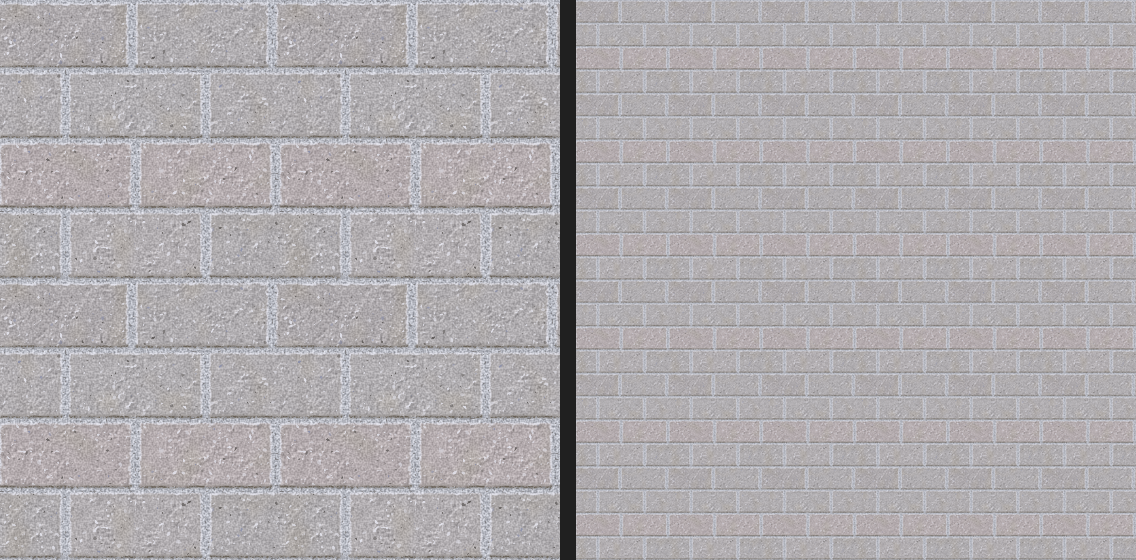
Left: one tile. Right: repeated 3 by 3.
Write a WebGL 2 fragment shader that draws this texture.

```glsl
#version 300 es
precision highp float;
// Weathered grey brick wall in running bond with pale, gritty mortar; tiles seamlessly.

uniform vec2 u_resolution;
out vec4 outColor;

#define REPEATS 2.0              // copies of the block across and down
#define ROWS 4.0                 // brick rows per block; one row is one unit high
#define BRICK_LENGTH 2.0         // brick pitch in row heights
#define JOINT vec2(0.064, 0.049) // half widths of upright and level joints
#define ROUGHNESS 0.010          // raggedness of the brick edges
#define BRICK_GRAIN 0.115
#define MORTAR_GRAIN 0.21
#define CHIPS 10.0               // cells for chips per unit
#define CHIP_SHARE 0.36          // share of those cells with a pale chip

const vec3 GREY   = vec3(0.688, 0.678, 0.690);
const vec3 PINK   = vec3(0.708, 0.670, 0.680);
const vec3 OCHRE  = vec3(0.680, 0.655, 0.630);
const vec3 MORTAR = vec3(0.720, 0.730, 0.765);
const vec3 PALE   = vec3(0.890, 0.890, 0.925);
const vec3 SHADE  = vec3(0.400, 0.370, 0.330);
const vec3 PIT    = vec3(0.370, 0.355, 0.350);
const vec3 SLATE  = vec3(0.530, 0.550, 0.660);

// Integer hash of a cell and a seed to three values in 0..1
vec3 hash(vec2 cell, float seed) {
  uvec3 v = uvec3(ivec3(vec3(cell, seed))) * 1664525u + 1013904223u;
  v.x += v.y * v.z; v.y += v.z * v.x; v.z += v.x * v.y;
  v ^= v >> 16u;
  v.x += v.y * v.z; v.y += v.z * v.x; v.z += v.x * v.y;
  return vec3(v >> 8u) / 16777216.0;
}

float slope(vec2 cell, vec2 offset, float period, float seed) {
  float angle = 6.2832 * hash(mod(cell, period), seed).x;
  return dot(vec2(cos(angle), sin(angle)), offset);
}

// Gradient noise, about -1..1, wrapping at the block edge for whole frequencies
float noise(vec2 p, float frequency, float seed) {
  float period = ROWS * frequency;
  vec2 q = p * frequency, i = floor(q), f = q - i;
  vec2 w = f * f * f * (f * (f * 6.0 - 15.0) + 10.0);
  vec2 e = vec2(1, 0);
  float low  = mix(slope(i, f, period, seed), slope(i + e.xy, f - e.xy, period, seed), w.x);
  float high = mix(slope(i + e.yx, f - e.yx, period, seed), slope(i + e.xx, f - e.xx, period, seed), w.x);
  return 1.5 * mix(low, high, w.y);
}

// Soft line of the given width centred on zero
float band(float x, float width) {
  return exp(-x * x / (width * width));
}

// Height of the crumbling brick skin
float relief(vec2 p) {
  return noise(p, 10.0, 9.0) + 0.7 * noise(p, 23.0, 14.0);
}

// Scattered pale chips, dark pits and slate-blue stones
vec3 scatterChips(vec3 color, vec2 p, float pixel) {
  vec2 home = floor(p * CHIPS);
  float ragged = 0.016 * noise(p, 27.0, 11.0);
  for (int j = -1; j <= 1; j++)
  for (int i = -1; i <= 1; i++) {
    vec2 cell = home + vec2(i, j);
    vec2 id = mod(cell, ROWS * CHIPS);
    vec3 place = hash(id, 12.0), form = hash(id, 13.0);
    float angle = 6.2832 * form.x, c = cos(angle), s = sin(angle);
    vec2 o = mat2(c, s, -s, c) * (p - (cell + place.xy) / CHIPS);
    o.y *= mix(1.0, 2.2, form.y);
    float radius = mix(0.008, 0.032, form.z * form.z * form.z);
    float kind = place.z - CHIP_SHARE;
    vec3 tone = kind < 0.0 ? PALE : kind < 0.09 ? PIT : SLATE;
    float cover = 1.0 - smoothstep(-0.6 * pixel, 0.6 * pixel, length(o) + ragged - radius);
    color = mix(color, tone, mix(0.5, 0.95, form.y) * cover * step(kind, 0.13));
  }
  return color;
}

void main() {
  vec2 p = fract(gl_FragCoord.xy / u_resolution * REPEATS) * ROWS;
  float pixel = REPEATS * ROWS / min(u_resolution.x, u_resolution.y);

  // Running bond, rows counted from the top
  float row = ROWS - 1.0 - floor(p.y);
  float shift = mod(row, 2.0) > 0.5 ? 0.469 : 0.943 + 0.013 * row;
  float along = p.x / BRICK_LENGTH - shift;
  vec3 brick = hash(vec2(mod(floor(along), ROWS / BRICK_LENGTH), row), 1.0);
  vec2 c = vec2((fract(along) - 0.5) * BRICK_LENGTH, fract(p.y) - 0.5);

  // Signed distance to the ragged brick outline
  vec2 halfSize = vec2(0.5 * BRICK_LENGTH, 0.5) - JOINT + 0.012 * (brick.xy - 0.5);
  vec2 k = abs(c) - halfSize + 0.02;
  float d = length(max(k, 0.0)) + min(max(k.x, k.y), 0.0) - 0.02;
  float rough = noise(p, 9.0, 2.0);
  d += ROUGHNESS * (rough + 0.7 * noise(p, 20.0, 3.0));
  float fine = noise(p, 37.0, 4.0);
  float grain = 0.85 * fine + 0.45 * noise(p, 19.0, 5.0);

  // Brick face: tint per row, mottling and grain
  vec3 face = mix(GREY, PINK, row == 2.0 ? 0.85 : 0.25 * brick.z);
  face = mix(face, OCHRE, 0.6 * smoothstep(0.0, 0.8, noise(p, 2.0, 6.0)));
  face += 0.025 * (brick.y - 0.5) + 0.03 * noise(p, 5.0, 7.0) + BRICK_GRAIN * grain;

  // Crumbled flakes, lit from the upper left
  float patchy = smoothstep(-0.35, 0.45, noise(p, 3.0, 8.0));
  float tilt = relief(p) - relief(p + vec2(-0.014, 0.02));
  face += 0.10 * patchy * clamp(tilt, -1.0, 1.0);
  float flake = smoothstep(0.5, 0.8, relief(p)) * smoothstep(0.1, 0.5, tilt) * patchy;
  face = mix(face, PALE, 0.85 * flake);
  face = scatterChips(face, p, pixel);

  // Mortar bed with coarse grit
  vec3 mortar = MORTAR + MORTAR_GRAIN * grain;
  mortar = mix(mortar, PIT, 0.6 * smoothstep(0.35, 0.8, noise(p, 24.0, 10.0)));
  vec3 color = mix(face, mortar, smoothstep(-0.6 * pixel, 0.6 * pixel, d));

  // Bright lip on the top and sides, dark crevice below
  float below = 1.0 - smoothstep(-0.45, -0.40, c.y);
  float lip = band(d + 0.002, 0.016) * (1.0 - below);
  float crevice = band(d - 0.004, 0.019) * below;
  color = mix(color, OCHRE * 0.84, exp(-abs(d + 0.03) / 0.025) * (0.2 + 0.35 * below));
  color = mix(color, PALE, lip * clamp(0.6 + 0.5 * rough + 0.5 * fine, 0.0, 1.0));
  color = mix(color, SHADE, crevice * clamp(0.6 + 0.5 * rough + 0.8 * fine, 0.0, 1.0));
  outColor = vec4(clamp(color, 0.0, 1.0), 1.0);
}
```
